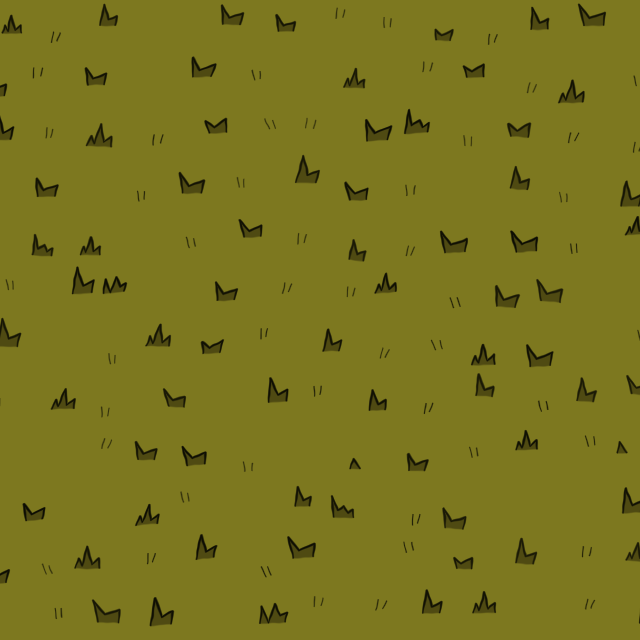
Reproduce this texture procedurally as a Shadertoy shader.

```glsl
// Olive meadow with scattered hand-drawn grass tufts and pairs of small ticks.
// A jittered grid with shifted rows places the marks; each tuft is a jagged
// outline of one to three blades, filled inside and inked except along its base.

const vec3 GROUND = vec3(0.49, 0.47, 0.12);
const vec3 FILL   = vec3(0.31, 0.29, 0.07);
const vec3 INK    = vec3(0.05, 0.05, 0.01);

const float CELLS       = 12.0;    // grid cells along the canvas height
const vec2  JITTER      = vec2(0.44, 0.54);
const float TUFT_SIZE   = 0.0375;  // mean tuft width
const float TUFT_INK    = 0.0016;  // half width of the tuft outline
const float TICK_INK    = 0.0008;
const float TICK_LENGTH = 0.0135;
const float TICK_GAP    = 0.0115;
const float TICK_SHARE  = 0.8;     // part of the tick cells in use
const float WOBBLE      = 0.0016;  // hand tremor of the lines
const float WOBBLE_FREQ = 70.0;

vec2 hash2(vec2 p) {
    vec3 q = fract(p.xyx * vec3(0.1031, 0.1030, 0.0973));
    q += dot(q, q.yzx + 33.33);
    return fract((q.xx + q.yz) * q.zy);
}

float gradientDot(vec2 corner, vec2 p) {
    float angle = 6.2832 * hash2(corner + 91.0).x;
    return dot(vec2(cos(angle), sin(angle)), p - corner);
}

float gradientNoise(vec2 p) {
    vec2 i = floor(p), f = p - i;
    vec2 u = f * f * f * (f * (f * 6.0 - 15.0) + 10.0);
    vec2 e = vec2(0.0, 1.0);
    return mix(mix(gradientDot(i, p), gradientDot(i + e.yx, p), u.x),
               mix(gradientDot(i + e, p), gradientDot(i + 1.0, p), u.x), u.y);
}

float segmentDistance(vec2 p, vec2 a, vec2 b) {
    vec2 ab = b - a;
    return length(p - a - ab * clamp(dot(p - a, ab) / max(dot(ab, ab), 1e-5), 0.0, 1.0));
}

float coverage(float d, float soft) {
    return 1.0 - smoothstep(-soft, soft, d);
}

// Returns signed distance to the body (x) and distance to the inked outline (y).
vec2 tuftDistance(vec2 p, float kind) {
    // Open V with a tall left blade
    vec3 tipX = vec3(-0.48, 0.45, 0.45), tipY = vec3(0.75, 0.45, 0.45);
    vec2 valleyY = vec2(0.26, 0.45), foot = vec2(-0.34, 0.39);
    if (kind > 0.94) {         // single small blade
        tipX = vec3(-0.06); tipY = vec3(0.42);
        valleyY = vec2(0.42); foot = vec2(-0.18, 0.22);
    } else if (kind > 0.88) {  // blade beside a smaller tuft
        tipX = vec3(-0.48, 0.06, 0.52); tipY = vec3(0.65, 0.72, 0.36);
        valleyY = vec2(0.0, 0.25); foot = vec2(-0.6, 0.42);
    } else if (kind > 0.77) {  // low, nearly even blades
        tipX = vec3(-0.4, 0.37, 0.37); tipY = vec3(0.42, 0.46, 0.46);
        valleyY = vec2(0.2, 0.46); foot = vec2(-0.3, 0.33);
    } else if (kind > 0.66) {  // spike between two side blades
        tipX = vec3(-0.34, -0.02, 0.42); tipY = vec3(0.34, 0.8, 0.36);
        valleyY = vec2(0.08, 0.13); foot = vec2(-0.46, 0.45);
    } else if (kind > 0.56) {  // blades in falling steps
        tipX = vec3(-0.4, 0.08, 0.46); tipY = vec3(0.9, 0.46, 0.32);
        valleyY = vec2(0.3, 0.18); foot = vec2(-0.42, 0.46);
    } else if (kind > 0.32) {  // upright spike with a short side blade
        tipX = vec3(-0.25, 0.4, 0.4); tipY = vec3(0.95, 0.43, 0.43);
        valleyY = vec2(0.27, 0.43); foot = vec2(-0.38, 0.34);
    }
    vec2 valleyX = mix(tipX.xy, tipX.yz, 0.4);
    vec2 outline[7] = vec2[7](vec2(foot.x, 0.0),
        vec2(tipX.x, tipY.x), vec2(valleyX.x, valleyY.x),
        vec2(tipX.y, tipY.y), vec2(valleyX.y, valleyY.y),
        vec2(tipX.z, tipY.z), vec2(foot.y, 0.0));

    float inkDist = 10.0, side = 1.0;
    for (int i = 0; i < 7; i++) {
        vec2 a = outline[i], b = outline[(i + 1) % 7];
        if (i < 6) inkDist = min(inkDist, segmentDistance(p, a, b));
        if ((a.y > p.y) != (b.y > p.y) &&
            p.x < a.x + (b.x - a.x) * (p.y - a.y) / (b.y - a.y)) side = -side;
    }
    float baseDist = segmentDistance(p, outline[6], outline[0]);
    return vec2(side * min(inkDist, baseDist), inkDist);
}

void mainImage(out vec4 fragColor, in vec2 fragCoord) {
    vec2 uv = fragCoord / iResolution.y;
    float soft = max(0.9 / iResolution.y, 0.0009);
    vec2 grid = uv * CELLS;
    vec2 tremor = WOBBLE * vec2(gradientNoise(uv * WOBBLE_FREQ),
                                gradientNoise(uv * WOBBLE_FREQ + 37.0));
    vec3 color = GROUND;

    for (int j = -1; j <= 1; j++)
    for (int i = -1; i <= 1; i++) {
        float row = floor(grid.y) + float(j);
        float shift = 2.0 * hash2(vec2(row + 20.0, 5.0)).x;
        vec2 cell = vec2(floor(grid.x + shift) + float(i), row);
        vec2 seed = cell + 20.0;
        vec2 center = cell + 0.5 - vec2(shift, 0.0) + JITTER * (hash2(seed) - 0.5);
        vec2 p = uv - center / CELLS + tremor;
        vec2 look = hash2(seed + 50.0), pose = hash2(seed + 130.0);

        // Each pair of cells holds one tuft and one pair of ticks
        float flip = step(0.5, hash2(vec2(floor(seed.x / 2.0), seed.y + 200.0)).x);
        if (mod(seed.x + flip, 2.0) < 0.5) {
            float size = TUFT_SIZE * mix(0.82, 1.16, pose.x);
            vec2 q = p / size + vec2(0.0, 0.35);
            q.x -= (pose.y - 0.4) * 0.3 * q.y;
            q.y -= (look.y - 0.5) * 0.2 * q.x;
            vec2 d = tuftDistance(q, look.x) * size;
            float width = TUFT_INK * mix(0.7, 1.1, smoothstep(0.0, 0.4, q.y));
            color = mix(color, FILL, coverage(d.x - 0.0012, soft * 1.2));
            color = mix(color, INK, coverage(d.y - width, soft) * mix(0.78, 1.0, look.y));
        } else if (look.x < TICK_SHARE) {
            float lean = (pose.x - 0.5) * 0.9;
            for (float s = -1.0; s < 2.0; s += 2.0) {
                vec2 mid = 0.5 * s * vec2(TICK_GAP * mix(0.7, 1.1, pose.y), 0.003 * (look.y - 0.5));
                vec2 arm = 0.5 * TICK_LENGTH * vec2(lean + 0.08 * s, 1.0 - 0.12 * s);
                float d = segmentDistance(p, mid - arm, mid + arm);
                color = mix(color, INK, coverage(d - TICK_INK, soft) * mix(0.65, 0.95, look.y));
            }
        }
    }
    fragColor = vec4(color, 1.0);
}
```
